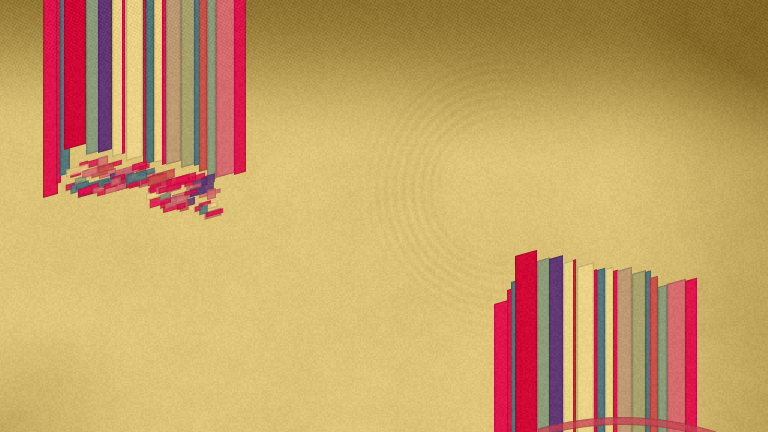
Give the GLSL for this background, as a WebGL 1 fragment shader.

```glsl
precision highp float;
// Two clusters of coloured bars, hanging and standing, on worn golden paper.
uniform vec2 u_resolution;

const vec3 RED = vec3(0.88, 0.06, 0.29);
const vec3 CRIMSON = vec3(0.82, 0.01, 0.20);
const vec3 TEAL = vec3(0.31, 0.46, 0.48);
const vec3 SAGE = vec3(0.54, 0.61, 0.48);
const vec3 PURPLE = vec3(0.37, 0.20, 0.46);
const vec3 CREAM = vec3(0.92, 0.83, 0.52);
const vec3 TAN = vec3(0.74, 0.60, 0.45);
const vec3 OLIVE = vec3(0.66, 0.63, 0.42);
const vec3 CORAL = vec3(0.80, 0.31, 0.28);
const vec3 PINK = vec3(0.84, 0.41, 0.43);

const float SLANT = 0.28;
float pixel;    // size of one pixel in canvas units
bool hanging;   // true inside the upper left cluster
vec3 color;

float hash(vec2 p) {
  vec3 q = fract(vec3(p.xyx) * 0.1031);
  q += dot(q, q.yzx + 33.33);
  return fract((q.x + q.y) * q.z);
}

float noise(vec2 p) {
  vec2 i = floor(p), f = fract(p);
  f = f * f * (3.0 - 2.0 * f);
  return mix(mix(hash(i), hash(i + vec2(1, 0)), f.x),
             mix(hash(i + vec2(0, 1)), hash(i + 1.0), f.x), f.y);
}

float cover(float inside) {
  return clamp(inside / pixel + 0.5, 0.0, 1.0);
}

// Paints a shape from its inner distance, with a thin darker rim.
void paint(float inside, vec3 tint, float opacity) {
  float rim = 1.0 - smoothstep(0.0, 0.022, inside);
  color = mix(color, tint * (1.0 - 0.2 * rim), cover(inside) * opacity);
}

// A bar with a slanted end; hanging bars end higher by a fixed offset.
void bar(vec2 q, float left, float right, float top, vec3 tint) {
  float end = top + SLANT * (q.x - left) - q.y;
  if (hanging) end = -end - 1.06;
  paint(min(min(q.x - left, right - q.x), end), tint, 0.97);
}

void bars(vec2 q) {
  bar(q, 0.00, 0.15, 1.28, RED);
  bar(q, 0.13, 0.18, 1.42, RED);
  bar(q, 0.17, 0.27, 1.50, TEAL);
  bar(q, 0.21, 0.43, 1.76, CRIMSON);
  bar(q, 0.43, 0.56, 1.71, SAGE);
  bar(q, 0.55, 0.69, 1.73, PURPLE);
  bar(q, 0.69, 0.83, 1.69, CREAM);
  bar(q, 0.79, 0.82, 1.72, RED);
  bar(q, 0.83, 1.00, 1.65, CREAM);
  bar(q, 1.00, 1.03, 1.62, RED);
  bar(q, 1.03, 1.11, 1.62, TEAL);
  bar(q, 1.11, 1.20, 1.63, CREAM);
  bar(q, 1.19, 1.24, 1.61, RED);
  bar(q, 1.23, 1.38, 1.61, TAN);
  bar(q, 1.38, 1.52, 1.58, OLIVE);
  bar(q, 1.51, 1.57, 1.60, TEAL);
  bar(q, 1.56, 1.64, 1.54, CORAL);
  bar(q, 1.64, 1.73, 1.45, SAGE);
  bar(q, 1.73, 1.92, 1.48, PINK);
  bar(q, 1.91, 2.03, 1.51, RED);
}

// Small slanted chips crowded below the hanging bars.
void chips(vec2 p) {
  for (int i = 0; i < 85; i++) {
    float n = float(i), pick = hash(vec2(n, 7.3));
    float x = 0.74 + 1.42 * fract(n * 0.618);
    float high = 2.82 - 0.18 * (x - 0.7);
    float low = 2.36 - 0.18 * smoothstep(1.3, 2.0, x) + 0.13 * exp(-40.0 * (x - 1.38) * (x - 1.38));
    vec2 center = vec2(x, mix(high, low, sqrt(hash(vec2(n, 2.9)))));
    vec2 size = vec2(0.04 + 0.09 * hash(vec2(n, 5.1)), 0.02 + 0.03 * hash(vec2(n, 8.7)));
    vec2 d = p - center;
    d.y -= SLANT * d.x;
    vec3 tint = pick < 0.42 ? RED : pick < 0.60 ? PINK : pick < 0.72 ? CORAL
              : pick < 0.82 ? CREAM : pick < 0.90 ? TEAL : pick < 0.95 ? SAGE : PURPLE;
    vec2 inner = size - abs(d);
    paint(min(inner.x, inner.y), tint, 0.85);
  }
}

void main() {
  // The canvas spans 7.68 by 4.32 units.
  vec2 p = gl_FragCoord.xy / u_resolution * vec2(7.68, 4.32);
  pixel = 7.68 / u_resolution.x;

  // Paper: bright middle, dark top and corners, soft stains.
  float stain = noise(p * 1.7) * 0.6 + noise(p * 6.0) * 0.4 - 0.5;
  float shade = smoothstep(2.75, 4.4, p.y + 0.06 * (p.x - 3.8) + 0.2 * stain);
  shade += 0.42 * smoothstep(6.0, 8.0, p.x) + 0.3 * smoothstep(1.3, -0.2, length(p * vec2(0.7, 1.0)));
  color = mix(vec3(0.865, 0.765, 0.465), vec3(0.55, 0.44, 0.18), clamp(shade, 0.0, 1.1));
  color += 0.035 * stain;

  // Faint concentric rings.
  float radius = length(p - vec2(5.05, 2.42));
  float ringZone = smoothstep(0.5, 0.8, radius) * smoothstep(1.6, 1.1, radius);
  color -= 0.014 * ringZone * (1.0 + sin(radius * 70.0)) * smoothstep(5.9, 4.4, p.x);

  // Bars and chips.
  hanging = p.x < 3.5;
  bars(p - vec2(hanging ? 0.43 : 4.94, 0.0));
  if (hanging) chips(p);

  // Translucent arc across the foot of the standing bars.
  float arc = 0.04 - abs(length(p - vec2(6.22, -2.95)) - 3.06);
  paint(min(arc, p.x - 5.38), vec3(0.78, 0.25, 0.32), 0.75);

  // Woven dots near the top, and fine grain.
  float weave = sin((p.x + p.y * 0.3) * 150.0) * sin((p.y - p.x * 0.3) * 150.0);
  color += 0.03 * weave * smoothstep(2.8, 4.2, p.y);
  color += 0.045 * (hash(floor(p * 66.67)) - 0.5);
  gl_FragColor = vec4(color, 1.0);
}
```
